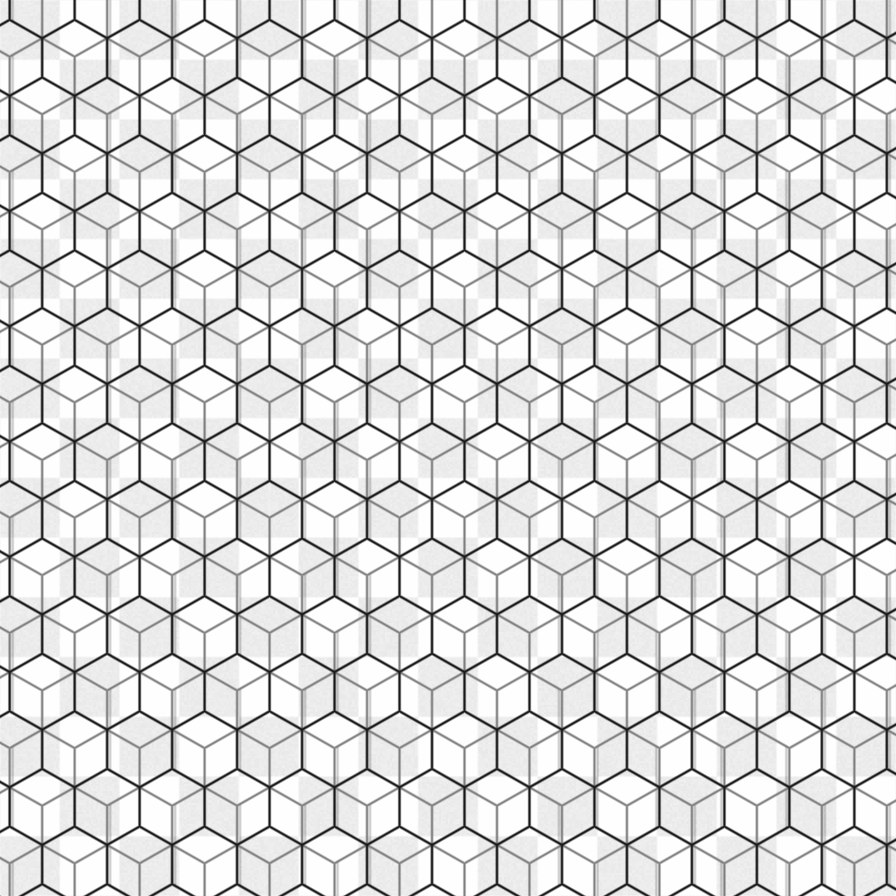
This pattern is drawn by a WebGL 1 fragment shader. Its source:

```glsl
precision highp float;

uniform vec2 u_resolution;

#define COLUMNS 13.79
#define ROWS 15.55
#define ROOF 0.32              // height of a slanted edge, in rows
#define OFFSET vec2(0.0108, 0.0221)
#define OUTER_HALF 0.00138
#define INNER_HALF 0.00125
#define SOFTNESS 0.0013
#define CHECKS 15.0
#define CHECK_GRAY 0.925
#define OUTER_INK 0.91
#define INNER_INK 0.51
#define SMEAR 0.2

float hash(vec2 p) {
    vec3 h = fract(p.xyx * 0.1031);
    h += dot(h, h.yzx + 33.33);
    return fract((h.x + h.y) * h.z);
}

float stroke(float dist, float halfWidth, float pixel) {
    float soft = max(SOFTNESS, 0.7 * pixel);
    return 1.0 - smoothstep(halfWidth - soft, halfWidth + soft, dist);
}

// Signed horizontal offset from the nearest hexagon axis of a row
float axisOffset(float x, float row, float width) {
    float u = x / width - 0.5 * mod(row, 2.0);
    return (u - floor(u + 0.5)) * width;
}

float checker(vec2 p, float pixel) {
    vec2 wave = abs(fract(p * CHECKS * 0.5 - 0.25) - 0.5) - 0.25;
    wave = clamp(wave / (0.5 * CHECKS * pixel), -1.0, 1.0);
    return 0.5 + 0.5 * wave.x * wave.y;
}

void main() {
    float pixel = 1.0 / u_resolution.y;
    vec2 p = gl_FragCoord.xy * pixel;
    p.y = 1.0 - p.y;

    // Gray checks with a faint grain
    float grain = hash(floor(p * 384.0)) - 0.5;
    float paper = mix(0.995, CHECK_GRAY + 0.025 * grain, checker(p, pixel));

    // Find the hexagon that holds this point
    vec2 cell = 1.0 / vec2(COLUMNS, ROWS);
    float halfCell = 0.5 * cell.x;
    float roof = ROOF * cell.y;
    vec2 q = p - OFFSET;
    float row = floor(q.y / cell.y);
    float side = axisOffset(q.x, row, cell.x);
    if (q.y - row * cell.y < roof * abs(side) / halfCell) {
        row -= 1.0;
        side = axisOffset(q.x, row, cell.x);
    }
    float a = abs(side);
    float y = q.y - row * cell.y;
    float slope = roof * a / halfCell;
    float tilt = halfCell / length(vec2(halfCell, roof));

    // Dark outline: two slanted edges and the upright side
    float top = (y - slope) * tilt;
    float bottom = (cell.y + roof - slope - y) * tilt;
    float outer = min(halfCell - a, min(top, bottom));

    // Gray inner edges that meet at the front corner
    float fold = abs(y - 2.0 * roof + slope) * tilt;
    float upright = length(vec2(a, min(y - 2.0 * roof, 0.0)));
    float inner = min(fold, upright);

    // Pale second stroke beside some of the uprights
    float column = floor(q.x / halfCell + 0.5);
    float beside = q.x - column * halfCell;
    float shift = hash(vec2(column, 7.0)) < 0.5 ? -0.0034 : 0.0034;
    float smear = stroke(abs(beside - shift), INNER_HALF, pixel);
    smear *= step(0.5, hash(vec2(column, 19.0))) * step(2.0 * roof - slope, y);

    float shade = paper * (1.0 - SMEAR * smear);
    shade = mix(shade, 1.0 - INNER_INK, stroke(inner, INNER_HALF, pixel));
    shade = mix(shade, 1.0 - OUTER_INK, stroke(outer, OUTER_HALF, pixel));
    gl_FragColor = vec4(vec3(shade), 1.0);
}
```
